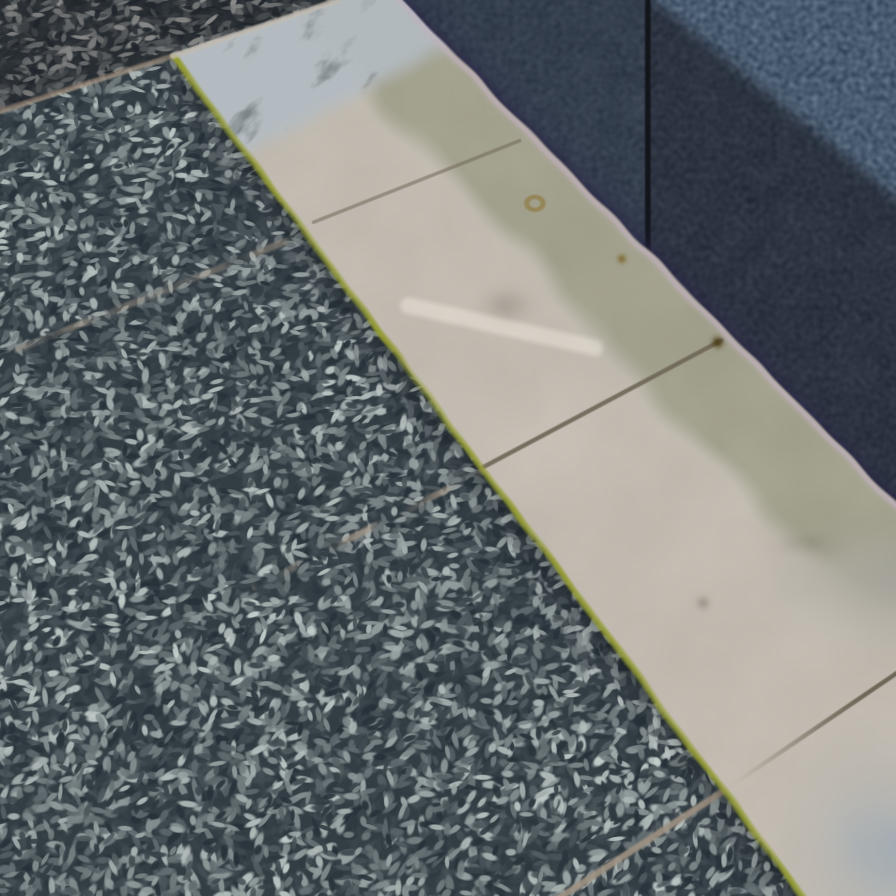
Give the GLSL for this texture, as a Shadertoy shader.

```glsl
const float SOFT = 0.0022, CHIP_FREQ = 43.0;
const int CHIP_LAYERS = 4;
const vec3 CHIP_DARK = vec3(0.15, 0.19, 0.22), CHIP_PALE = vec3(0.75, 0.79, 0.78);
const vec3 GROUT = vec3(0.62, 0.57, 0.51), JOINT = vec3(0.43, 0.40, 0.34);
const vec3 SUNLIT = vec3(0.755, 0.73, 0.69), SHADED = vec3(0.635, 0.63, 0.555);
const vec3 BLUE_SLAB = vec3(0.70, 0.735, 0.76), RUST = vec3(0.48, 0.40, 0.18);
const vec3 MOSS = vec3(0.58, 0.61, 0.20), FRINGE = vec3(0.17, 0.15, 0.28);
const vec3 BLOCK_FRONT = vec3(0.175, 0.205, 0.255), BLOCK_TOP = vec3(0.29, 0.36, 0.44);
// Edges of the marble strip
const vec2 LEFT_A = vec2(0.193, 0.9375), LEFT_B = vec2(0.896, 0.0);
const vec2 RIGHT_A = vec2(0.449, 1.0), RIGHT_B = vec2(1.0, 0.44);
const vec2 TOP_A = vec2(0.0, 0.876), TOP_B = vec2(0.378, 1.0);

vec2 hash2(vec2 p) {
    vec3 q = fract(p.xyx * vec3(0.1031, 0.1030, 0.0973));
    q += dot(q, q.yzx + 33.33);
    return fract((q.xx + q.yz) * q.zy);
}

float corner(vec2 i, vec2 f, vec2 o) { return dot(hash2(i + o) * 2.0 - 1.0, f - o); }

float gradNoise(vec2 p) {
    vec2 i = floor(p), f = fract(p), u = f * f * (3.0 - 2.0 * f), e = vec2(0.0, 1.0);
    return mix(mix(corner(i, f, e.xx), corner(i, f, e.yx), u.x),
               mix(corner(i, f, e.xy), corner(i, f, e.yy), u.x), u.y);
}

float fbm(vec2 p) {
    float sum = 0.0, amp = 0.6;
    for (int i = 0; i < 4; i++, amp *= 0.5) {
        sum += amp * gradNoise(p);
        p = mat2(1.6, 1.2, -1.2, 1.6) * p + 7.3;
    }
    return sum;
}

// Signed distance to a line, positive on the left of a -> b
float side(vec2 p, vec2 a, vec2 b) {
    vec2 d = normalize(b - a), q = p - a;
    return d.x * q.y - d.y * q.x;
}

float fill(float d) { return smoothstep(-SOFT, SOFT, d); }

float stroke(vec2 p, vec2 a, vec2 b, float w) {
    vec2 d = b - a, q = p - a;
    float t = clamp(dot(q, d) / dot(d, d), 0.0, 1.0);
    return 1.0 - smoothstep(w * 0.3, w + 0.001, length(q - d * t));
}

float blob(vec2 p, vec2 c, vec2 r) {
    vec2 q = (p - c) / r;
    return exp(-dot(q, q));
}

vec3 gravel(vec2 p) {
    vec3 col = mix(CHIP_DARK, CHIP_PALE, 0.08 + 0.25 * max(gradNoise(p * 90.0), 0.0));
    float patches = fbm(p * 5.0);
    for (int n = 0; n < CHIP_LAYERS * 9; n++) {
        float layer = float(n / 9);
        vec2 q = p * (CHIP_FREQ + 5.0 * layer) * vec2(1.0, 1.0 + 0.2 * p.y) + layer * 17.7;
        vec2 cell = floor(q) + vec2(n % 3 - 1, n / 3 % 3 - 1);
        vec2 place = hash2(cell + 3.1), look = hash2(cell + 61.7);
        // Most chips lean up and to the right
        float ang = 0.8 + (look.x - 0.5) * 2.6, c = cos(ang), s = sin(ang);
        vec2 r = mat2(c, -s, s, c) * (q - cell - place);
        r /= vec2(0.36 + 0.3 * place.y, 0.15 + 0.13 * place.x);
        float tone = pow(look.y, 1.45) * (0.95 + 0.5 * patches);
        float mask = 1.0 - smoothstep(0.55, 1.2, length(r));
        col = mix(col, mix(CHIP_DARK, CHIP_PALE, tone), mask * 0.92);
    }
    // Worn grout between the slabs
    float g = 0.55 * stroke(p, vec2(0.02, 0.61), vec2(0.33, 0.735), 0.005);
    g = max(g, 0.75 * stroke(p, vec2(0.285, 0.345), vec2(0.54, 0.475), 0.005));
    g *= smoothstep(-0.25, 0.2, gradNoise(p * 24.0));
    g = max(g, 0.9 * stroke(p, vec2(0.62, -0.005), vec2(0.807, 0.117), 0.005));
    col = mix(col, GROUT, max(g, 0.8 * stroke(p, TOP_A, LEFT_A, 0.004)));
    return col * mix(vec3(1.0), vec3(0.78, 0.74, 0.74), fill(side(p, TOP_A, TOP_B)));
}

vec3 marble(vec2 p) {
    float cloud = fbm(p * 9.0), smudge = 0.09 + 0.26 * cloud;
    float shade = side(p, vec2(0.43, 0.883), vec2(0.911, 0.362)) + 0.025 * gradNoise(p * 12.0);
    shade = smoothstep(-0.014, 0.018, shade) * smoothstep(0.31, 0.42, p.y);
    vec3 col = mix(SUNLIT, SHADED, shade) + 0.05 * cloud;
    // Blue veined slab at the far end, grey bloom at the near corner
    float blue = side(p, vec2(0.28, 0.825), vec2(0.48, 0.935)) + 0.015 * cloud;
    float vein = smoothstep(0.1, 0.38, fbm(vec2(p.x + p.y, (p.y - p.x) * 2.2) * 11.0));
    col = mix(col, BLUE_SLAB - 0.24 * vein, 0.9 * smoothstep(-0.012, 0.02, blue));
    col = mix(col, BLUE_SLAB - 0.06, blob(p, vec2(0.99, 0.05), vec2(0.07, 0.08)) * (0.7 + cloud));
    col = mix(col, vec3(0.60, 0.60, 0.57), 0.6 * blob(p, vec2(1.0, 0.35), vec2(0.09, 0.05)));
    // Pale streak, smudges and rust spots
    col += 0.09 * stroke(p, vec2(0.456, 0.659), vec2(0.664, 0.612), 0.013);
    col -= smudge * blob(p, vec2(0.566, 0.659), vec2(0.022, 0.016));
    col -= smudge * blob(p, vec2(0.898, 0.392), vec2(0.028, 0.012));
    col -= 0.12 * blob(p, vec2(0.785, 0.327), vec2(0.007));
    float ring = abs(length((p - vec2(0.597, 0.773)) * vec2(1.0, 1.25)) - 0.009);
    col = mix(col, RUST + 0.08, 0.7 - 0.7 * smoothstep(0.001, 0.005, ring));
    col = mix(col, RUST, 0.8 * blob(p, vec2(0.694, 0.711), vec2(0.005)));
    // Joints between slabs
    float j = 0.55 * stroke(p, vec2(0.35, 0.752), vec2(0.58, 0.843), 0.0022);
    j = max(j, 0.9 * stroke(p, vec2(0.54, 0.479), vec2(0.805, 0.62), 0.003));
    j = max(j, stroke(p, LEFT_B + vec2(-0.089, 0.117), vec2(1.01, 0.255), 0.003) * smoothstep(0.8, 0.98, p.x));
    return mix(mix(col, JOINT, j), RUST * 0.65, blob(p, vec2(0.801, 0.618), vec2(0.006)));
}

vec3 block(vec2 p) {
    float top = smoothstep(-0.012, 0.012, side(p, vec2(0.729, 1.0), vec2(1.0, 0.78)));
    vec3 col = mix(BLOCK_FRONT, BLOCK_TOP, top) + vec3(0.03, 0.04, 0.05) * fill(0.723 - p.x);
    col += 0.10 * gradNoise(p * 150.0) * (0.6 + top) + 0.05 * fbm(p * 30.0);
    return mix(col, BLOCK_FRONT * 0.4, stroke(p, vec2(0.723, 1.02), vec2(0.723, 0.72), 0.004));
}

void mainImage(out vec4 fragColor, in vec2 fragCoord) {
    vec2 p = fragCoord / iResolution.xy;
    float wobble = 0.004 * gradNoise(p * 22.0), below = fill(-side(p, TOP_A, TOP_B));
    float leftD = side(p, LEFT_A, LEFT_B) + wobble, rightD = side(p, RIGHT_A, RIGHT_B) + wobble;
    // Gravel, marble strip, mossy rim
    vec3 col = gravel(p) * (1.0 - 0.35 * below * exp(-abs(leftD) / 0.012));
    col = mix(col, marble(p), fill(leftD) * below);
    float moss = (1.0 - smoothstep(0.001, 0.006, abs(leftD))) * below;
    col = mix(col, MOSS, moss * (0.75 + 0.5 * gradNoise(p * 18.0)));
    col = mix(col, SUNLIT, 0.8 * stroke(p, LEFT_A, TOP_B, 0.004));
    // Stone block with a violet fringe at its foot
    col = mix(col, vec3(0.75, 0.69, 0.74), 0.7 * blob(vec2(rightD), vec2(-0.004), vec2(0.0055)));
    col = mix(col, mix(block(p), FRINGE, 0.8 * exp(-max(rightD, 0.0) / 0.007)), fill(rightD));
    fragColor = vec4(clamp(col, 0.0, 1.0), 1.0);
}
```
